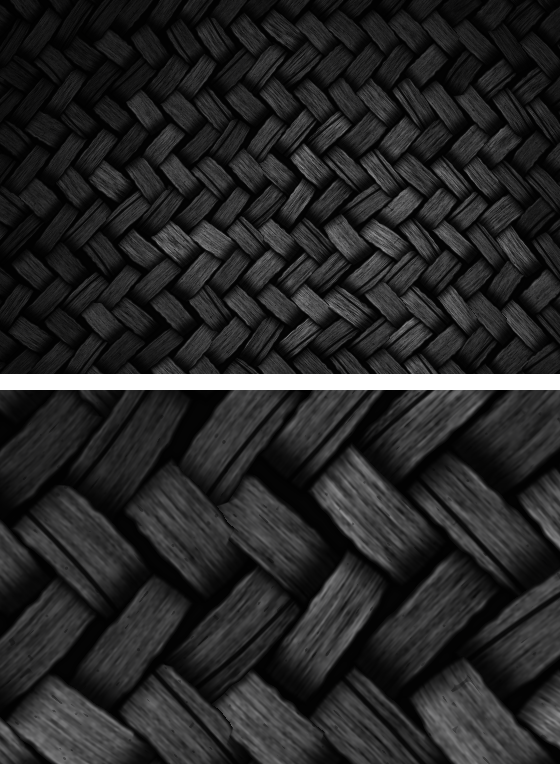
Top, the full canvas; bottom, a detail of the centre.
Write a Shadertoy shader that draws this texture.

```glsl
// Dark woven twill of flat, fibrous strips. Each visible float is a worn box
// on a half-staggered lattice, alternate rows leaning the other way; crowned
// heights decide which float lies on top, and a pool of light fades outward.

const float COLUMNS = 10.9;               // floats per canvas height
const vec2 ORIGIN = vec2(0.84, 0.365);    // centre of float (0, 0)
const vec2 LIGHT_CENTRE = vec2(0.87, 0.34);
const vec3 GAP_COLOUR = vec3(0.014);
const vec3 STRIP_COLOUR = vec3(0.282, 0.282, 0.284);

float hash(vec2 p) {
    vec3 q = fract(p.xyx * vec3(0.1031, 0.1030, 0.0973));
    q += dot(q, q.yzx + 33.33);
    return fract((q.x + q.y) * q.z);
}

float noise(vec2 p) {
    vec2 i = floor(p), f = fract(p);
    f = f * f * (3.0 - 2.0 * f);
    return mix(mix(hash(i), hash(i + vec2(1, 0)), f.x),
               mix(hash(i + vec2(0, 1)), hash(i + vec2(1, 1)), f.x), f.y);
}

// Signed random value in -1..1, one per float and channel
float vary(vec2 id, float channel) {
    return 2.0 * hash(id + channel * 19.7 + 57.0) - 1.0;
}

// Local axes: x runs along the float towards its upper end, y across it
vec2 floatSpace(vec2 d, vec2 id, float lean) {
    d -= 0.07 * vec2(vary(id, 1.0), vary(id, 2.0));
    vec2 q = vec2(d.y + lean * d.x, d.x - lean * d.y);
    float turn = 0.13 * vary(id, 3.0) + 0.03 * lean;
    q += turn * vec2(-q.y, q.x);
    q.y += 0.05 * vary(id, 4.0) * q.x * q.x;
    return q;
}

// Distance to the frayed outline of a strip, negative inside
float stripDistance(vec2 q, vec2 id) {
    float halfWidth = 0.475 + 0.055 * vary(id, 5.0) - 0.025 * q.x * q.x;
    float fray = 0.04 * (noise(vec2(q.x * 6.0, sign(q.y) * 4.0) + id * 13.0) - 0.5);
    float halfLength = 1.05 + 0.06 * vary(id, 6.0) - 0.16 * q.y * q.y;
    return max(abs(q.x) - halfLength, abs(q.y) - halfWidth + fray);
}

// Ridged fibres along the strip, from broad streaks down to fine threads
float fibres(vec2 q, vec2 id) {
    vec2 s = id * 17.3;
    q.y += 0.02 * noise(vec2(q.x * 2.0, 3.0) + s);
    float thread = noise(vec2(q.x * 4.0, q.y * 34.0) + s + 11.0);
    float fine = noise(vec2(q.x * 1.5, q.y * 20.0) + s);
    float broad = noise(vec2(q.x * 0.8, q.y * 8.0) + s + 41.0);
    float grit = noise(q * vec2(16.0, 26.0) + s + 83.0);
    float depth = 0.75 + 0.25 * vary(id, 7.0);
    float grain = 0.75 * (thread - 0.5) + 0.85 * (fine - 0.5) + 0.30 * (broad - 0.5);
    return max(1.0 + depth * grain + 0.32 * (grit - 0.5), 0.1);
}

// Some strips are two narrow ones laid side by side
float splitSeam(vec2 q, vec2 id, float px) {
    float offset = 0.22 * sign(vary(id, 9.0)) + 0.05 * q.x;
    float seam = 1.0 - smoothstep(0.015, 0.045 + px, abs(q.y - offset));
    return 1.0 - 0.85 * seam * step(0.4, vary(id, 8.0));
}

float stripTone(vec2 q, float dist, vec2 id, float lean, float px) {
    float tone = 0.86 + 0.27 * vary(id, 10.0) - 0.06 * lean;
    float ends = 1.0 - smoothstep(0.5, 1.02, abs(q.x - 0.10));
    float sides = smoothstep(0.0, 0.075, -dist);
    float rim = smoothstep(0.02, 0.06, -dist) * (1.0 - smoothstep(0.06, 0.12, -dist));
    float slope = 1.0 + 0.14 * q.x - 0.18 * q.y;
    float pits = 1.0 - 0.35 * smoothstep(0.9, 0.97, noise(q * vec2(7.0, 14.0) + id * 7.0));
    tone *= mix(0.14, 1.0, ends) * mix(0.15, 1.0, sides) * slope * pits;
    return (tone + 0.16 * rim * ends) * fibres(q, id) * splitSeam(q, id, px);
}

// Loop over nearby floats, keeping the highest one at this point
vec3 weave(vec2 p, float px) {
    vec3 colour = GAP_COLOUR;
    float top = -1.0;
    float row0 = floor(p.y + 0.5);
    for (int j = -1; j <= 1; j++) {
        float row = row0 + float(j);
        float odd = mod(row, 2.0);
        float lean = 2.0 * odd - 1.0;
        float column0 = floor(p.x - 0.5 * odd + 0.5);
        for (int i = -1; i <= 1; i++) {
            vec2 id = vec2(column0 + float(i), row);
            vec2 q = floatSpace(p - id - vec2(0.5 * odd, 0.0), id, lean);
            float dist = stripDistance(q, id);
            float height = 1.0 - 0.75 * q.x * q.x - 0.30 * q.y * q.y + 0.08 * vary(id, 11.0);
            float above = smoothstep(-0.02 - px, 0.02 + px, height - top);
            float cover = (1.0 - smoothstep(-0.7 * px, 0.7 * px, dist)) * above;
            // Contact shadow falls on whatever lies below
            colour *= 1.0 - 0.6 * above * (1.0 - smoothstep(0.0, 0.12, dist));
            colour = mix(colour, STRIP_COLOUR * stripTone(q, dist, id, lean, px), cover);
            top = mix(top, height, cover);
        }
    }
    return colour;
}

void mainImage(out vec4 fragColor, in vec2 fragCoord) {
    vec2 uv = fragCoord / iResolution.y;
    // Rows arch gently and narrow towards the top, with hand-made unevenness
    vec2 p = uv - ORIGIN;
    p.x *= 1.0 + 0.12 * p.y;
    p.y += 0.15 * p.x * p.x;
    p += 0.03 * (vec2(noise(uv * 3.5), noise(uv * 3.5 + 31.0)) - 0.5);
    vec3 colour = weave(p * COLUMNS, COLUMNS / iResolution.y);

    vec2 fromLight = (uv - LIGHT_CENTRE) * vec2(0.95, 1.15);
    float light = mix(0.25, 1.08, 1.0 - smoothstep(0.08, 1.0, length(fromLight)));
    fragColor = vec4(max(colour * light, 0.0) + 0.004, 1.0);
}
```
